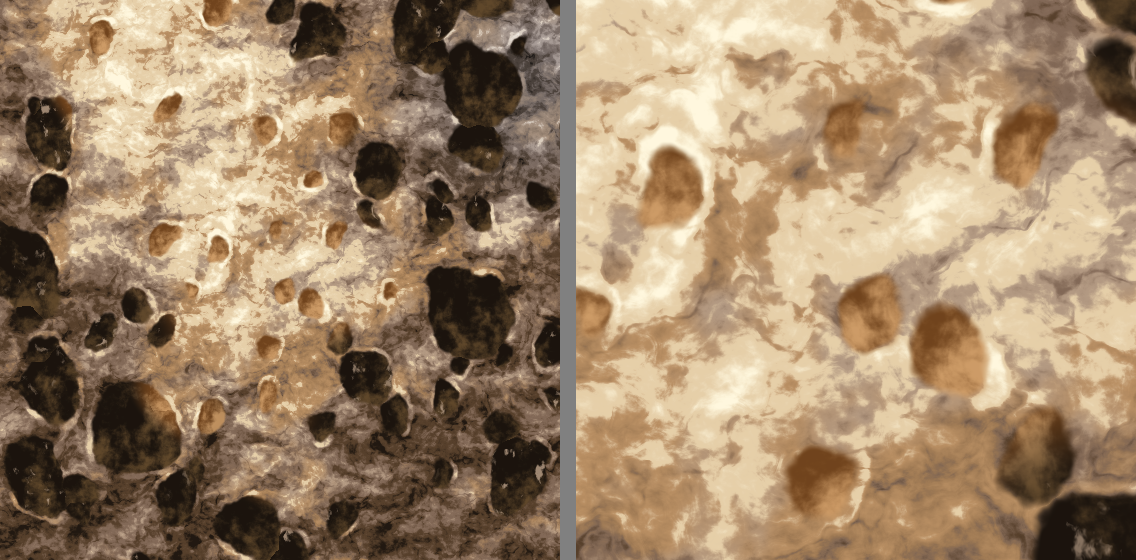
Left, the full canvas; right, a detail of the centre.
This texture is drawn by a Shadertoy shader. Its source:

```glsl
// Weathered porous rock: a sunlit cream ridge, mauve stone and dark glassy cavities.
#define BIG_CELLS 5.0
#define SMALL_CELLS 9.5
#define EDGE 0.0035
#define RELIEF 1.05
#define GRAIN 0.50
#define SHADOW vec3(0.13, 0.095, 0.065)
#define UMBER vec3(0.34, 0.25, 0.17)
#define MAUVE vec3(0.51, 0.41, 0.34)
#define PALE vec3(0.70, 0.60, 0.51)
#define OCHRE vec3(0.70, 0.53, 0.35)
#define CREAM vec3(0.90, 0.81, 0.66)
#define AMBER vec3(0.55, 0.33, 0.14)

vec2 hash2(vec2 p) {
    vec3 q = fract(p.xyx * vec3(0.1031, 0.1030, 0.0973));
    q += dot(q, q.yzx + 33.33);
    return fract((q.xx + q.yz) * q.zy);
}

float gradientNoise(vec2 p) {
    vec2 i = floor(p), f = fract(p);
    vec2 u = f * f * f * (f * (f * 6.0 - 15.0) + 10.0);
    vec2 o = vec2(0.0, 1.0);
    float a = dot(hash2(i) * 2.0 - 1.0, f);
    float b = dot(hash2(i + o.yx) * 2.0 - 1.0, f - o.yx);
    float c = dot(hash2(i + o.xy) * 2.0 - 1.0, f - o.xy);
    float d = dot(hash2(i + o.yy) * 2.0 - 1.0, f - o.yy);
    return mix(mix(a, b, u.x), mix(c, d, u.x), u.y);
}

float fbm(vec2 p) {
    float sum = 0.0, amp = 0.6;
    for (int i = 0; i < 5; i++) {
        sum += amp * gradientNoise(p);
        p = mat2(1.6, 1.2, -1.2, 1.6) * p + 7.3;
        amp *= 0.55;
    }
    return sum;
}

// Sunlit band: 1 along the ridge, 0 far from it
float sunlight(vec2 p) {
    vec2 a = vec2(0.30, 0.98), b = vec2(0.49, 0.40);
    float t = clamp(dot(p - a, b - a) / dot(b - a, b - a), 0.0, 1.0);
    float d = length(p - mix(a, b, t)) + 0.22 * gradientNoise(p * 4.5 + 3.0);
    return 1.0 - smoothstep(0.08, 0.32, d);
}

// Nearest cavity of a jittered grid: signed distance, random id, offset from centre
vec4 cavities(vec2 p, float cells, float seed, vec2 radii, vec2 chance) {
    vec4 best = vec4(1.0, 0.0, 0.0, 0.0);
    vec2 base = floor(p * cells);
    for (int y = -1; y <= 1; y++)
    for (int x = -1; x <= 1; x++) {
        vec2 cell = base + vec2(x, y);
        vec2 jitter = hash2(cell + seed), rnd = hash2(cell + seed + 41.7);
        vec2 centre = (cell + 0.12 + 0.76 * jitter) / cells;
        float sun = sunlight(centre);
        if (rnd.x > mix(chance.x, chance.y, sun)) continue;
        float radius = mix(radii.x, radii.y, rnd.y) * (1.0 - 0.25 * sun);
        float tilt = (jitter.x - 0.5) * 1.6;
        vec2 d = mat2(cos(tilt), sin(tilt), -sin(tilt), cos(tilt)) * (p - centre);
        d *= vec2(1.0 + 0.35 * jitter.y, 0.9);
        float facets = 1.0 + 0.07 * sin(3.0 * atan(d.y, d.x) + 40.0 * jitter.x);
        float dist = length(d) - radius * facets;
        if (dist < best.x) best = vec4(dist, jitter.y, (p - centre) / radius);
    }
    return best;
}

// Five-stop tone ramp from cavity black to sunlit cream
vec3 stoneRamp(float t) {
    vec3 c = mix(SHADOW, UMBER, smoothstep(0.0, 0.25, t));
    c = mix(c, MAUVE, smoothstep(0.25, 0.48, t));
    c = mix(c, PALE, smoothstep(0.48, 0.72, t));
    c = mix(c, CREAM, smoothstep(0.72, 0.90, t));
    return mix(c, vec3(1.0, 0.97, 0.87), smoothstep(0.95, 1.30, t));
}

void mainImage(out vec4 fragColor, in vec2 fragCoord) {
    vec2 p = fragCoord / iResolution.y;
    vec2 warp = vec2(fbm(p * 9.0), fbm(p * 9.0 + 19.0));
    vec2 q = p + 0.036 * warp;
    float lit = sunlight(p);

    // Rock: broad tone, directional relief and fine streaky grain
    vec2 s = q * vec2(6.0, 8.0);
    float height = fbm(s);
    float slope = height - fbm(s + vec2(-0.10, 0.16));
    float grain = fbm(q * vec2(34.0, 42.0) + 3.0 * warp);
    float grit = fbm(p * vec2(75.0, 95.0));
    float tone = mix(0.45, 0.89, lit) + 0.34 * height + RELIEF * slope;
    tone += GRAIN * (grain + 0.65 * grit) + 0.18 * (p.y - 0.5);
    float crease = abs(fbm(s * 1.3 + 31.0));
    tone -= 0.13 * (1.0 - smoothstep(0.0, 0.04, crease));

    // Cavities: large dark ones, small ones that turn amber in the sunlight
    vec4 big = cavities(q, BIG_CELLS, 3.0, vec2(0.042, 0.077), vec2(0.86, -0.1));
    vec4 small = cavities(q, SMALL_CELLS, 57.0, vec2(0.016, 0.036), vec2(0.50, 0.68));
    vec4 pit = small;
    if (big.x < small.x) pit = big;
    float inside = 1.0 - smoothstep(-EDGE, EDGE, pit.x);

    // Soft contact shadow and a broken bright rim around each cavity
    tone -= 0.13 * (1.0 - smoothstep(0.0, 0.03, pit.x));
    float rim = 1.0 - smoothstep(0.002, 0.008, abs(pit.x - 0.005));
    tone += 0.42 * rim * smoothstep(-0.1, 0.25, gradientNoise(p * 17.0));
    vec3 rock = stoneRamp(tone);

    // Ochre staining in the mid tones, cool light in the upper right
    float warm = smoothstep(-0.05, 0.22, fbm(p * 7.0 + 63.0) + 0.10 * lit);
    float midTone = smoothstep(0.38, 0.58, tone) * (1.0 - smoothstep(0.74, 0.92, tone));
    rock = mix(rock, OCHRE * (0.55 + 0.65 * tone), 0.85 * warm * midTone);
    float cool = 1.0 - smoothstep(0.0, 0.35, length(p - vec2(0.95, 0.86)));
    rock = mix(rock, dot(rock, vec3(0.34)) * vec3(1.0, 1.0, 1.06), 0.6 * cool);

    // Cavity walls: black hollow, olive-brown lower wall, glassy glints
    float wall = fbm(q * vec2(28.0, 20.0) + 9.0 * pit.y);
    float glow = 0.32 + 1.3 * wall + 0.45 * grit - 0.24 * pit.w + 0.12 * pit.z;
    vec3 hollow = mix(SHADOW * 0.8, UMBER * vec3(1.1, 1.12, 0.98), smoothstep(0.1, 0.95, glow));
    float glint = smoothstep(0.16, 0.34, fbm(q * vec2(44.0, 30.0) + 80.0));
    hollow = mix(hollow, PALE, 0.85 * glint * smoothstep(0.35, 0.8, pit.y));
    vec3 amber = mix(AMBER * 0.8, OCHRE * 1.15, smoothstep(-0.1, 0.8, glow + 0.3 * grain));
    hollow = mix(hollow, amber, smoothstep(0.3, 0.65, lit));

    fragColor = vec4(clamp(mix(rock, hollow, inside), 0.0, 1.0), 1.0);
}
```
